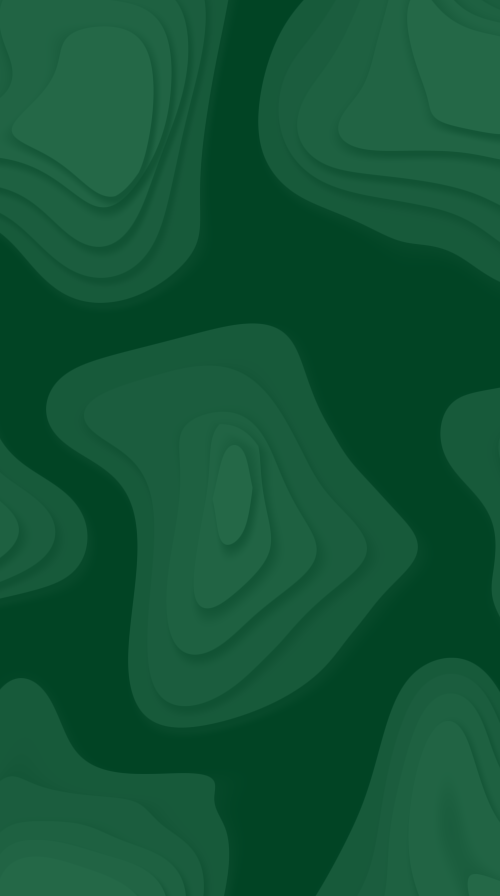
Reproduce this background procedurally as a Shadertoy shader.

```glsl
// Stacked paper-cut contours: lobed green islands parted by dark channels.
// A soft cell-border distance on a staggered lattice is bent by wavy shears and
// noise, then sliced into nested layers that cast soft shadows to the lower right.

float hash(vec2 p) {
    return fract(sin(dot(p, vec2(127.1, 311.7))) * 43758.5453);
}

// Smooth value noise in -1..1, on a tilted grid
float noise(vec2 p) {
    p = mat2(0.8, 0.6, -0.6, 0.8) * p;
    vec2 i = floor(p), f = p - i;
    f = f * f * f * (f * (f * 6.0 - 15.0) + 10.0);
    float low = mix(hash(i), hash(i + vec2(1, 0)), f.x);
    float high = mix(hash(i + vec2(0, 1)), hash(i + vec2(1, 1)), f.x);
    return 2.0 * mix(low, high, f.y) - 1.0;
}

// Diagonal wavy shears pull lobes out of the islands without changing their area
vec2 bend(vec2 p) {
    vec2 u = vec2(p.x + p.y, p.y - p.x) * 0.7071;
    u.x += 0.042 * sin(18.0 * u.y + 1.1);
    u.y += 0.042 * sin(18.0 * u.x + 2.6);
    p = vec2(u.x - u.y, u.x + u.y) * 0.7071;
    return p + 0.065 * vec2(noise(p * 4.8 + 3.7), noise(p * 4.8 + 41.3));
}

// Height of the islands: half the gap between nearest and soft second-nearest centre
float islandHeight(vec2 p) {
    vec2 spacing = vec2(0.44, 0.46);
    vec2 q = (bend(p) - vec2(0.28, 0.46)) / spacing;
    vec2 home = round(q);
    float nearest = 10.0, sum = 0.0;
    for (int j = -2; j <= 2; j++) {
        for (int i = -2; i <= 2; i++) {
            vec2 cell = home + vec2(i, j);
            vec2 jitter = vec2(hash(cell + 5.3), hash(cell + 9.1)) - 0.5;
            vec2 centre = cell + vec2(0.5 * mod(cell.y, 2.0), 0.0) + 0.2 * jitter;
            float d = length((q - centre) * spacing);
            nearest = min(nearest, d);
            sum += exp(-14.0 * d);
        }
    }
    float second = -log(max(sum - exp(-14.0 * nearest), 1e-7)) / 14.0;
    return 0.5 * (second - nearest);
}

// Signed depth inside layer k; inner layers drift further from the outer outline
float layerDepth(float height, vec2 p, float k) {
    float drift = (0.010 + 0.009 * k) * noise(p * 5.5 + 0.25 * k + 7.4);
    return height - 0.028 - 0.029 * k + drift;
}

void mainImage(out vec4 fragColor, in vec2 fragCoord) {
    vec2 p = fragCoord / iResolution.y;
    vec2 caster = p - vec2(0.004, -0.007);
    float height = islandHeight(p);
    float casterHeight = islandHeight(caster);

    vec3 color = vec3(0.004, 0.268, 0.143);
    float depth = 1.0, shadowDepth = 1.0;
    for (int i = 0; i < 5; i++) {
        float k = float(i);
        // Keep every layer inside the one below
        depth = min(depth - 0.008, layerDepth(height, p, k));
        shadowDepth = min(shadowDepth - 0.008, layerDepth(casterHeight, caster, k));

        // Soft shadow first, then the crisp sheet on top
        float shadow = smoothstep(-0.008, 0.005, shadowDepth);
        color = mix(color, vec3(0.045, 0.300, 0.180), 0.6 * shadow);
        float edge = max(0.65 * fwidth(depth), 1e-5);
        vec3 sheet = vec3(0.092, 0.351, 0.229) + k * vec3(0.012, 0.014, 0.0125);
        color = mix(color, sheet, smoothstep(-edge, edge, depth));
    }
    fragColor = vec4(color, 1.0);
}
```
